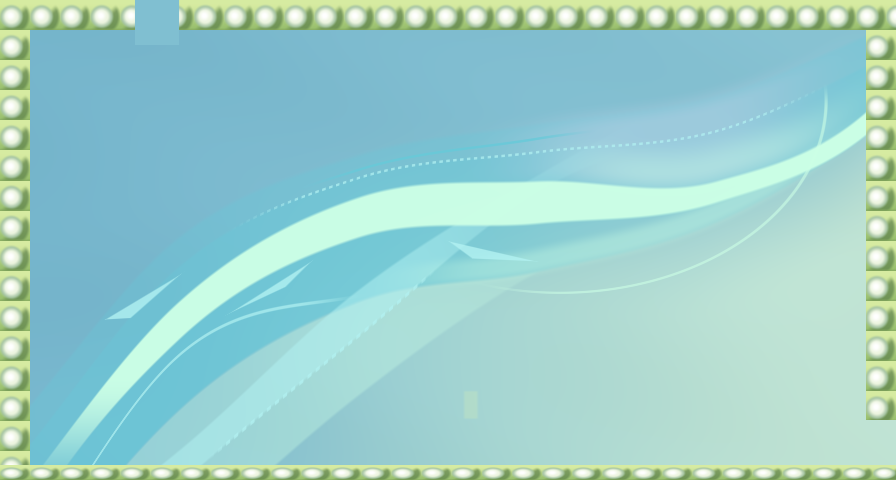
This background is drawn by a WebGL 1 fragment shader. Its source:

```glsl
precision highp float;
uniform vec2 u_resolution;

const float TILE = 0.0627;
const vec3 CYAN = vec3(0.40, 0.79, 0.85);
const vec3 MINT = vec3(0.80, 1.0, 0.90);
const vec3 AQUA = vec3(0.70, 0.95, 0.95);

// Cubic interpolation kernel, evaluated for four knots at once
vec4 kernel(vec4 t) {
    t = min(abs(t), 2.0);
    vec4 inner = (1.5 * t - 2.5) * t * t + 1.0;
    vec4 outer = ((2.5 - 0.5 * t) * t - 4.0) * t + 2.0;
    return mix(inner, outer, step(1.0, t));
}

// Height at x of a curve through eight knots, from x = -0.2 to 1.2
float curve(float x, vec4 a, vec4 b) {
    vec4 t = x * 5.0 + 1.0 - vec4(0.0, 1.0, 2.0, 3.0);
    return dot(kernel(t), a) + dot(kernel(t - 4.0), b);
}

float below(float edge, float v, float soft) {
    return 1.0 - smoothstep(edge - soft, edge + soft, v);
}

float ribbon(float y, float low, float high, float soft) {
    return below(high, y, soft) * (1.0 - below(low, y, soft));
}

float stroke(float d, float width) {
    return 1.0 - smoothstep(width * 0.3, width, abs(d));
}

float span(float v, float a, float b, float soft) {
    return smoothstep(a, a + soft, v) * (1.0 - smoothstep(b - soft, b, v));
}

float dots(float x, float count) {
    return smoothstep(0.35, 0.65, abs(fract(x * count) * 2.0 - 1.0));
}

float side(vec2 p, vec2 a, vec2 b) {
    vec2 e = b - a;
    return (e.x * (p.y - a.y) - e.y * (p.x - a.x)) / length(e);
}

// Triangle with corners in counter-clockwise order
float shard(vec2 p, vec2 a, vec2 b, vec2 c) {
    float d = min(side(p, a, b), min(side(p, b, c), side(p, c, a)));
    return smoothstep(-0.001, 0.002, d);
}

// Green tile with a pearl; y runs downward
vec3 pearlTile(vec2 c) {
    vec2 d = c - vec2(0.38, 0.55);
    float r = length(d);
    vec3 col = mix(vec3(0.84, 0.92, 0.63), vec3(0.60, 0.75, 0.43), smoothstep(0.1, 1.0, c.y));
    float shade = smoothstep(0.0, 0.35, d.x + d.y) * span(r, 0.24, 0.66, 0.15);
    col = mix(col, vec3(0.36, 0.50, 0.29), shade * 0.7);
    col = mix(col, vec3(0.65, 0.77, 0.64), below(0.37, r, 0.06));
    col = mix(col, vec3(0.93, 0.96, 0.88), below(0.27, r, 0.09));
    col = mix(col, vec3(1.0), below(0.13, length(d + 0.03), 0.10));
    return mix(col, vec3(0.52, 0.66, 0.37), smoothstep(0.91, 1.0, c.y) * 0.7);
}

vec3 backdrop(vec2 p, float ridge) {
    vec3 blue = mix(vec3(0.46, 0.71, 0.80), vec3(0.53, 0.76, 0.82), p.x);
    vec3 pale = mix(vec3(0.64, 0.83, 0.82), vec3(0.75, 0.89, 0.83), smoothstep(0.45, 0.95, p.x));
    float depth = below(-0.06, p.y - ridge, 0.22) * smoothstep(0.12, 0.6, p.x);
    float mist = sin(p.x * 9.0 + sin(p.y * 7.0)) * sin(p.y * 11.0 + p.x * 4.0);
    return mix(blue, pale, depth) + mist * 0.008;
}

vec3 waves(vec2 p) {
    float x = p.x, y = p.y;
    float top = curve(x, vec4(-0.56, -0.085, 0.371, 0.588), vec4(0.622, 0.622, 0.829, 1.49));
    float base = curve(x, vec4(-1.11, -0.195, 0.293, 0.505), vec4(0.534, 0.578, 0.776, 1.366));
    float crest = curve(x, vec4(-0.27, 0.085, 0.505, 0.676), vec4(0.741, 0.80, 0.951, 1.10));
    float inner = curve(x, vec4(-0.37, 0.0, 0.444, 0.629), vec4(0.683, 0.727, 0.89, 1.05));
    float trough = curve(x, vec4(-0.95, -0.317, 0.146, 0.371), vec4(0.434, 0.537, 0.768, 1.12));
    float veilTop = curve(x, vec4(-0.5, -0.22, 0.061, 0.395), vec4(0.634, 0.83, 0.976, 1.1));
    float veilLow = curve(x, vec4(-0.6, -0.366, -0.01, 0.30), vec4(0.60, 0.75, 0.90, 1.0));
    float hem = curve(x, vec4(-0.7, -0.46, -0.146, 0.176), vec4(0.434, 0.60, 0.80, 1.0));
    float thread = curve(x, vec4(-0.8, -0.27, 0.26, 0.383), vec4(0.40, 0.42, 0.45, 0.5));
    vec3 col = backdrop(p, top);

    // Translucent veils
    col = mix(col, CYAN, 0.30 * ribbon(y, base, crest, 0.006));
    col = mix(col, CYAN, 0.32 * ribbon(y, base, inner, 0.004));
    col = mix(col, vec3(0.74, 0.82, 0.90), 0.5 * ribbon(y, top, crest, 0.03) * span(x, 0.5, 0.99, 0.2));
    col = mix(col, MINT, 0.35 * ribbon(y, top, top + 0.07, 0.035) * span(x, 0.58, 1.0, 0.15));
    col = mix(col, MINT, 0.34 * ribbon(y, hem, trough, 0.005) * below(0.6, x, 0.2));
    col = mix(col, CYAN, mix(0.65, 0.25, smoothstep(0.4, 0.75, x)) * ribbon(y, trough, base, 0.005));
    col = mix(col, AQUA, 0.5 * ribbon(y, veilLow, veilTop, 0.004) * below(0.58, x, 0.15));
    col = mix(col, MINT, 0.35 * ribbon(y, trough, trough + 0.045, 0.015) * span(x, 0.4, 1.0, 0.15));

    // Main band and bright shards
    col = mix(col, MINT, 0.97 * ribbon(y, base, top, 0.004) * smoothstep(-0.05, 0.22, y));
    float shards = shard(p, vec2(0.117, 0.334), vec2(0.146, 0.337), vec2(0.202, 0.429))
        + shard(p, vec2(0.255, 0.346), vec2(0.319, 0.402), vec2(0.348, 0.456))
        + shard(p, vec2(0.50, 0.498), vec2(0.527, 0.461), vec2(0.60, 0.455));
    col = mix(col, AQUA, 0.8 * shards);

    // Fine lines and dotted trails
    col = mix(col, CYAN, 0.8 * stroke(y - crest + 0.03, 0.004) * span(x, 0.33, 0.67, 0.08));
    col = mix(col, AQUA, 0.7 * stroke(y - thread, 0.005) * below(0.37, x, 0.04));
    float trail = stroke(y - inner, 0.004) * span(x, 0.25, 0.93, 0.1) * dots(x, 130.0);
    trail += stroke(y - veilLow, 0.006) * span(x, 0.23, 0.49, 0.03) * dots(x, 110.0);
    col = mix(col, AQUA, 0.7 * trail);
    float loopArc = length((p - vec2(0.625, 0.79)) / vec2(0.297, 0.40)) - 1.0;
    col = mix(col, MINT, 0.6 * stroke(loopArc, 0.009) * below(0.80, y, 0.03) * smoothstep(0.52, 0.64, x));
    float patch = span(x, 0.516, 0.535, 0.004) * span(y, 0.125, 0.188, 0.006);
    return mix(col, vec3(0.75, 0.89, 0.76), 0.5 * patch);
}

void main() {
    vec2 p = gl_FragCoord.xy / u_resolution;
    float aspect = u_resolution.x / u_resolution.y;
    vec3 col = waves(p);
    float gap = span(p.x, 0.15, 0.2005, 0.001);
    col = mix(col, vec3(0.50, 0.75, 0.82), gap * step(0.907, p.y));

    // Pearl frame, with openings at the top and lower right
    vec2 cell = vec2(p.x * aspect, 1.0 - p.y) / TILE;
    float upper = step(0.9366, p.y), lower = step(p.y, 0.0317);
    float right = step(0.966, p.x);
    cell.x -= 0.44 * upper * step(0.2, p.x);
    if (right * (1.0 - upper) * (1.0 - lower) > 0.5) cell.x = (p.x - 0.966) * aspect / TILE;
    if (lower > 0.5) cell.y = 1.0 - p.y / 0.0317;
    float frame = max(step(p.x, 0.0339), right * step(0.124, p.y));
    frame = max(frame, max(lower, upper * (1.0 - gap)));
    gl_FragColor = vec4(mix(col, pearlTile(fract(cell)), frame), 1.0);
}
```
